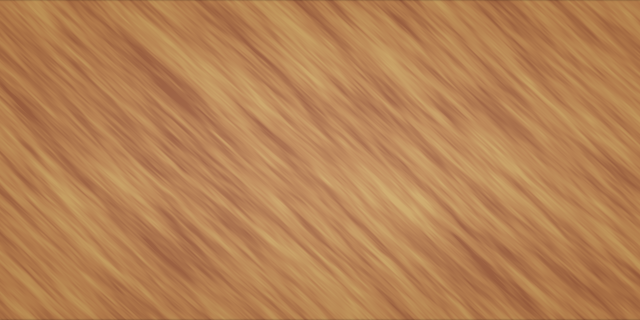
Give the GLSL for this texture, as a Shadertoy shader.

```glsl
// Warm brushed wood grain with slanted fine streaks and a gentle vignette.

const float GRAIN_ANGLE = -0.75;
const vec3 DARK_GRAIN  = vec3(0.650, 0.420, 0.280);
const vec3 MID_GRAIN   = vec3(0.737, 0.522, 0.333);
const vec3 LIGHT_GRAIN = vec3(0.785, 0.622, 0.388);
const vec3 CENTRE_TINT = vec3(1.040, 1.080, 1.150);
const vec3 EDGE_TINT   = vec3(0.935, 0.895, 0.840);

float hash(vec2 p) {
    vec3 q = fract(p.xyx * vec3(0.1031, 0.1030, 0.0973));
    q += dot(q, q.yzx + 33.33);
    return fract((q.x + q.y) * q.z);
}

vec2 rotate(vec2 p, float angle) {
    float c = cos(angle), s = sin(angle);
    return vec2(c * p.x + s * p.y, c * p.y - s * p.x);
}

// One strand: smooth noise along x, shifted by a random phase per row.
float strand(float x, float row, float seed) {
    x += 37.0 * hash(vec2(row, seed));
    float cell = floor(x);
    vec2 id = vec2(cell, row + seed * 17.0);
    return mix(hash(id), hash(id + vec2(1.0, 0.0)), smoothstep(0.0, 1.0, x - cell));
}

// Blend neighbouring strands; result is centred on 0 with a spread near 1.
float streaks(vec2 p, vec2 density, float tilt, float seed) {
    p = rotate(p, tilt) * density + 200.0;
    float row = floor(p.y);
    float blend = smoothstep(0.0, 1.0, p.y - row);
    float value = mix(strand(p.x, row, seed), strand(p.x, row + 1.0, seed), blend);
    return (value - 0.5) / 0.214;
}

// Layered sines bend the fibres slightly.
float waviness(vec2 p) {
    return 0.004 * sin(4.0 * p.x + 3.0 * p.y)
         + 0.001 * sin(13.0 * p.x - 9.0 * p.y + 1.7);
}

float grainTone(vec2 p) {
    p.y += waviness(p);
    float tone = 0.25 * streaks(p, vec2(3.2, 9.0), 0.06, 1.0);
    tone += 0.42 * streaks(p, vec2(3.6, 28.0), 0.02, 2.0);
    tone += 0.46 * streaks(p, vec2(5.0, 52.0), -0.03, 3.0);
    tone += 0.36 * streaks(p, vec2(8.0, 95.0), 0.02, 4.0);
    tone += 0.29 * streaks(p, vec2(14.0, 160.0), -0.02, 5.0);
    tone += 0.20 * streaks(p, vec2(26.0, 235.0), 0.01, 6.0);
    return tone;
}

vec3 woodColour(float tone) {
    vec3 shade = mix(MID_GRAIN, DARK_GRAIN, clamp(-tone / 1.7, 0.0, 1.3));
    return mix(shade, LIGHT_GRAIN, clamp(tone / 1.8, 0.0, 1.2));
}

vec3 vignette(vec2 uv) {
    float away = length(uv - 0.5);
    return mix(CENTRE_TINT, EDGE_TINT, smoothstep(0.02, 0.72, away));
}

// Thin shadow along the top and bottom borders.
float borderShade(float y) {
    float gap = min(y, 1.0 - y);
    return mix(0.88, 1.0, smoothstep(0.001, 0.006, gap));
}

void mainImage(out vec4 fragColor, in vec2 fragCoord) {
    vec2 uv = fragCoord / iResolution.xy;
    vec2 p = fragCoord / iResolution.y;
    float tone = grainTone(rotate(p, GRAIN_ANGLE));
    vec3 colour = woodColour(tone) * vignette(uv) * borderShade(uv.y);
    fragColor = vec4(colour, 1.0);
}
```
